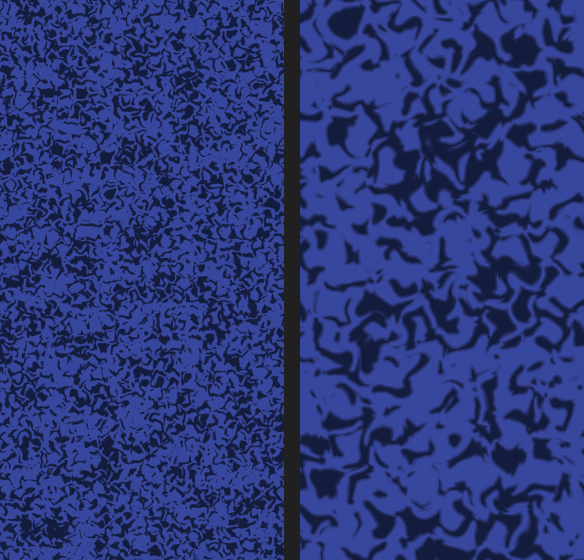
Left: the whole. Right: its middle third, enlarged.
Reproduce this texture procedurally as a Shadertoy shader.

```glsl
#define BLUE vec3(0.22, 0.28, 0.62)
#define NAVY vec3(0.08, 0.11, 0.24)
#define GRAINS 100.0     // noise cells per canvas height
#define WARP 1.3         // bending of the grains, in cells
#define ROUGHNESS 0.35   // weight of the fine octave
#define CLUMPING 0.45    // uneven density over wide areas
#define BLOTCH 0.55      // strength of the rare solid patches
#define THRESHOLD 0.09   // higher leaves less navy
#define SOFTNESS 0.0017  // half width of an edge, in canvas heights

float hash(vec2 p) {
    return fract(sin(dot(p, vec2(127.1, 311.7))) * 43758.5453);
}

// Dot product of a random unit gradient with the offset from its corner
float corner(vec2 cell, vec2 offset) {
    float angle = 6.28319 * hash(cell);
    return dot(vec2(cos(angle), sin(angle)), offset);
}

float gradientNoise(vec2 p) {
    vec2 i = floor(p), f = p - i;
    vec2 u = f * f * f * (f * (f * 6.0 - 15.0) + 10.0);
    vec2 e = vec2(1.0, 0.0);
    return mix(mix(corner(i, f), corner(i + e.xy, f - e.xy), u.x),
               mix(corner(i + e.yx, f - e.yx), corner(i + e.xx, f - e.xx), u.x), u.y);
}

// Positive inside the navy grains
float grainField(vec2 uv) {
    vec2 p = uv * GRAINS;
    vec2 bend = vec2(gradientNoise(p * 0.6 + 17.3), gradientNoise(p * 0.6 + 71.9));
    vec2 q = p + WARP * bend;

    // Rotating the fine octave hides the lattice
    mat2 turn = mat2(0.8, 0.6, -0.6, 0.8);
    float grain = gradientNoise(q) + ROUGHNESS * gradientNoise(turn * q * 1.9 + 5.7);

    float density = gradientNoise(p * 0.21 + 31.4);
    float patches = smoothstep(0.38, 0.65, gradientNoise(q * 0.23 + 53.1));
    return grain + CLUMPING * density + BLOTCH * patches - THRESHOLD;
}

void mainImage(out vec4 fragColor, in vec2 fragCoord) {
    vec2 uv = fragCoord / iResolution.y;

    // Field over slope approximates the distance to the grain edge
    vec2 h = vec2(0.0005, 0.0);
    float field = grainField(uv);
    vec2 slope = vec2(grainField(uv + h.xy), grainField(uv + h.yx)) - field;
    float dist = field * h.x / max(length(slope), 0.0001);

    float edge = max(SOFTNESS, 0.7 / iResolution.y);
    fragColor = vec4(mix(BLUE, NAVY, smoothstep(-edge, edge, dist)), 1.0);
}
```
